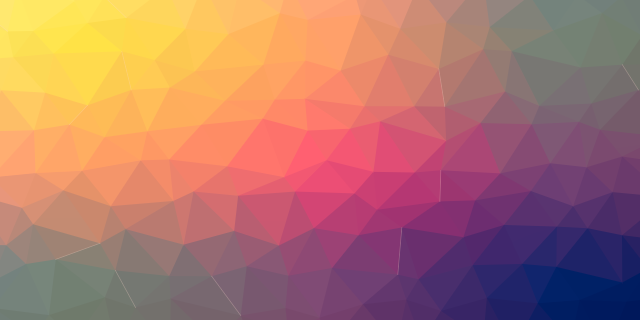
Reproduce this background procedurally as a Shadertoy shader.

```glsl
// Low-poly gradient: a jittered, staggered grid is split into flat triangles.
// Each takes its colour at its centroid from one ramp, read along x and along
// y, with the two readings averaged in a perceptual colour space.

const vec2 CELL = vec2(0.142, 0.110);

vec2 hash2(vec2 p) {
    vec3 q = fract(p.xyx * vec3(0.1031, 0.1030, 0.0973));
    q += dot(q, q.yzx + 33.33);
    return fract((q.xx + q.yz) * q.zy);
}

// Yellow, orange, pink, purple, navy at equal steps
vec3 ramp(float t) {
    const vec3 stops[9] = vec3[9](
        vec3(1.00, 0.91, 0.45), vec3(1.00, 0.89, 0.27), vec3(1.00, 0.78, 0.33),
        vec3(1.00, 0.59, 0.39), vec3(1.00, 0.34, 0.45), vec3(0.71, 0.21, 0.45),
        vec3(0.34, 0.16, 0.43), vec3(0.00, 0.14, 0.42), vec3(0.00, 0.09, 0.35));
    float s = clamp(t, 0.0, 1.0) * 8.0;
    int i = min(int(s), 7);
    return mix(stops[i], stops[i + 1], s - float(i));
}

// Average of both ramps, taken on cube roots of cone responses
vec3 gradient(vec2 p, float aspect) {
    const mat3 toCone = mat3(0.4122, 0.2119, 0.0883,
                             0.5363, 0.6807, 0.2817,
                             0.0514, 0.1074, 0.6300);
    vec3 across = pow(toCone * pow(ramp(p.x / aspect), vec3(2.2)), vec3(1.0 / 3.0));
    vec3 down = pow(toCone * pow(ramp(1.0 - p.y), vec3(2.2)), vec3(1.0 / 3.0));
    vec3 cone = 0.5 * (across + down);
    return pow(max(inverse(toCone) * (cone * cone * cone), 0.0), vec3(1.0 / 2.2));
}

// Grid vertex: odd rows shift by half a cell, then all are jittered
vec2 vertex(vec2 id) {
    vec2 jitter = (hash2(id + 37.0) - 0.5) * vec2(0.64, 0.68);
    return (id + vec2(0.5 * mod(id.y, 2.0), 0.39) + jitter) * CELL;
}

float cross2(vec2 a, vec2 b) {
    return a.x * b.y - a.y * b.x;
}

// Signed distance to the line a-b, positive on its right
float edge(vec2 p, vec2 a, vec2 b) {
    return -cross2(normalize(b - a), p - a);
}

float segment(vec2 p, vec2 a, vec2 b) {
    vec2 ab = b - a;
    return length(p - a - ab * clamp(dot(p - a, ab) / dot(ab, ab), 0.0, 1.0));
}

// Adds one flat triangle, weighted by its coverage of the pixel
void addTriangle(inout vec4 sum, vec2 p, vec2 a, vec2 b, vec2 c, float pixel, float aspect) {
    float turn = sign(cross2(b - a, c - a));
    float d = max(max(turn * edge(p, a, b), turn * edge(p, b, c)), turn * edge(p, c, a));
    float cover = clamp(0.5 - d / pixel, 0.0, 1.0);
    if (cover > 0.0) {
        vec2 centre = (a + b + c) / 3.0;
        float shade = 1.0 + 0.03 * (hash2(centre * 91.0).x - 0.5);
        sum += cover * vec4(gradient(centre, aspect) * shade, 1.0);
    }
}

void mainImage(out vec4 fragColor, in vec2 fragCoord) {
    float pixel = 1.0 / iResolution.y;
    float aspect = iResolution.x * pixel;
    vec2 p = fragCoord * pixel;
    vec2 home = floor(p / CELL - vec2(0.0, 0.39));

    vec4 sum = vec4(gradient(p, aspect), 1.0) * 0.001;
    float seam = 0.0;

    // Nearby cells, each cut along its shorter diagonal
    for (int j = -1; j <= 1; j++)
    for (int i = -2; i <= 1; i++) {
        vec2 id = home + vec2(i, j);
        vec2 a = vertex(id);
        vec2 b = vertex(id + vec2(1, 0));
        vec2 c = vertex(id + vec2(1, 1));
        vec2 d = vertex(id + vec2(0, 1));
        if (distance(a, c) > distance(b, d)) {
            vec2 first = a;
            a = b; b = c; c = d; d = first;
        }
        addTriangle(sum, p, a, b, c, pixel, aspect);
        addTriangle(sum, p, a, c, d, pixel, aspect);

        // A few diagonals show a hairline seam
        float rare = step(0.96, hash2(id + 71.0).y);
        float line = clamp(0.5 + (0.001 - segment(p, a, c)) / pixel, 0.0, 1.0);
        seam = max(seam, rare * line);
    }

    vec3 color = mix(sum.rgb / sum.a, vec3(1.0, 0.85, 0.8), 0.3 * seam);
    fragColor = vec4(color, 1.0);
}
```
